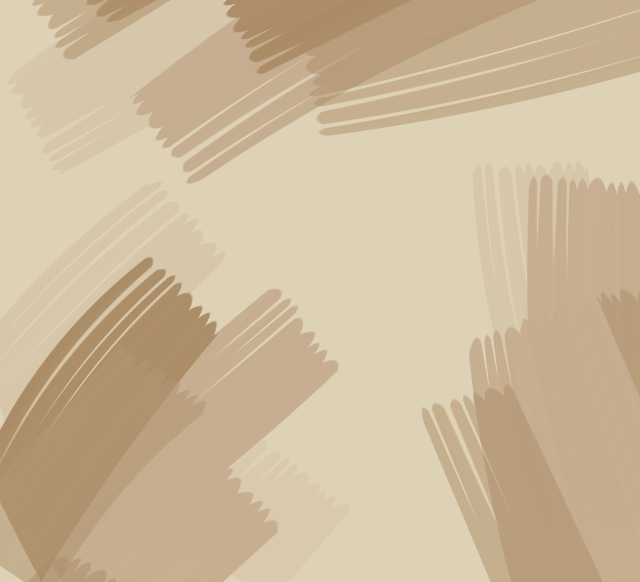
Write a WebGL 1 fragment shader that draws this background.

```glsl
precision highp float;
// Overlapping dry-brush strokes in beige, rose and brown on cream paper.
uniform vec2 u_resolution;

const vec3 PAPER = vec3(0.872, 0.824, 0.714);
const vec3 ROSE  = vec3(0.776, 0.678, 0.565);
const vec3 BROWN = vec3(0.668, 0.548, 0.400);
const vec3 CLAY  = vec3(0.694, 0.584, 0.447);
const float FAINT = 0.31;         // opacity of the thin washes
const float HALF = 0.5;           // opacity of the glazes
const float SOLID = 0.97;         // opacity of the full strokes
const float TOOTH_WIDTH = 0.022;  // bristle spacing at a stroke tip
const float TOOTH_DEPTH = 0.022;  // depth of the ragged notches
const float SLIT_WIDTH = 0.0035;  // half width of the dry gaps
const float SLIT_COUNT = 3.0;     // gaps along the dry side
const float STREAK = 0.012;       // brightness change between bristles

float hash(float n) {
  return fract(sin(n * 127.1) * 43758.5453);
}

float noise(float x) {
  float f = fract(x);
  return mix(hash(floor(x)), hash(floor(x) + 1.0), f * f * (3.0 - 2.0 * f));
}

float arch(float t) {
  t = clamp(t, 0.0, 1.0);
  return 4.0 * t * (1.0 - t);
}

// Paints one stroke. tip and tail each hold the two corners of an end;
// bend bows the two sides, and slit is the length of the dry gaps:
// positive along the first side, negative along the second.
void stroke(inout vec3 color, vec2 p, vec4 tip, vec4 tail, vec2 bend,
            float slit, vec3 paint, float opacity) {
  float aa = 0.8 / u_resolution.y;
  float seed = dot(tip, vec4(31.0, 57.0, 13.0, 71.0));
  vec2 along = normalize(tail.xy + tail.zw - tip.xy - tip.zw);
  vec2 across = vec2(-along.y, along.x);
  vec2 span = tip.zw - tip.xy;
  across *= sign(dot(span, across));

  // Stroke coordinates: u runs from tip to tail, v from side to side.
  vec2 q = p - tip.xy;
  float u = dot(q, along);
  float w = dot(q, across);
  vec2 c = tail.xy - tip.xy;
  vec2 d = tail.zw - tip.xy;
  float startB = dot(span, along);
  float tA = u / dot(c, along);
  float tB = (u - startB) / (dot(d, along) - startB);
  float sideA = dot(c, across) * tA + bend.x * arch(tA);
  float sideB = mix(dot(span, across), dot(d, across), tB) + bend.y * arch(tB);
  float width = max(sideB - sideA, 0.001);
  float v = (w - sideA) / width;
  float vIn = clamp(v, 0.0, 1.0);

  // Pointed bristle ends with uneven length.
  float count = floor(length(span) / TOOTH_WIDTH + 0.5);
  float cell = vIn * count + 0.22 * sin(vIn * count * 1.7 + seed);
  float id = floor(cell);
  float x = abs(fract(cell) - 0.5) * 2.0;
  float inset = TOOTH_DEPTH * (x * x * 0.9 + 0.45 * hash(id + seed));
  float tipDist = u - startB * vIn - inset;
  float tailDist = mix(dot(c, along), dot(d, along), vIn) - u;
  float mask = smoothstep(-aa * 2.5, aa * 2.5, tipDist)
             * smoothstep(-aa, aa, tailDist)
             * smoothstep(-aa, aa, w - sideA)
             * smoothstep(-aa, aa, sideB - w);

  // Tapering gaps between the outer bristles.
  float edgeCell = slit > 0.0 ? cell : count - cell;
  float slot = floor(edgeCell + 0.5);
  float reach = abs(slit) * (0.55 + 0.45 * hash(slot + seed));
  float taper = 1.0 - (u - startB * vIn) / max(reach, 0.001);
  float gap = SLIT_WIDTH * clamp(taper, 0.0, 1.0);
  float gapDist = (1.0 - x) * 0.5 * width / count - gap;
  float dry = step(0.5, slot) * step(slot, SLIT_COUNT + 0.5) * step(0.0, taper);
  mask *= 1.0 - dry * (1.0 - smoothstep(-aa, aa, gapDist)) * smoothstep(0.0, aa, gap);

  paint += STREAK * (noise(v * count * 2.5 + seed) - 0.5);
  color = mix(color, paint, mask * opacity);
}

void main() {
  vec2 p = gl_FragCoord.xy / u_resolution.y;
  vec3 col = PAPER;

  // Upper strokes
  stroke(col, p, vec4(.007, .864, .09, .693), vec4(.371, 1.086, .471, .9), vec2(-.01, 0), -.25, ROSE, FAINT);
  stroke(col, p, vec4(.036, 1.014, .114, .89), vec4(.257, 1.157, .343, 1.03), vec2(0), -.1, BROWN, HALF);
  stroke(col, p, vec4(.129, 1.007, .186, .955), vec4(.243, 1.1, .307, 1.02), vec2(0), -.08, BROWN, .85);
  stroke(col, p, vec4(.215, .826, .326, .677), vec4(.714, 1.171, .943, 1.007), vec2(-.01, -.02), -.5, ROSE, SOLID);
  stroke(col, p, vec4(.364, 1.014, .439, .867), vec4(.614, 1.143, .707, 1), vec2(0), -.12, BROWN, SOLID);
  stroke(col, p, vec4(.515, .935, .543, .764), vec4(1.114, 1.157, 1.143, .889), vec2(0, .012), -.9, BROWN, HALF);

  // Lower left strokes
  stroke(col, p, vec4(.271, .697, .397, .564), vec4(-.03, .414, .03, .2), vec2(-.015, 0), .6, ROSE, FAINT);
  stroke(col, p, vec4(.457, .25, .607, .129), vec4(.271, .086, .471, -.03), vec2(0), .12, ROSE, .22);
  stroke(col, p, vec4(.479, .517, .589, .371), vec4(.03, .143, .114, -.014), vec2(0, .012), .3, ROSE, SOLID);
  stroke(col, p, vec4(.4, .207, .49, .097), vec4(.114, -.014, .343, -.036), vec2(0), 0., ROSE, SOLID);
  stroke(col, p, vec4(.264, .567, .389, .443), vec4(-.03, .2, .071, 0), vec2(-.03, -.012), .6, BROWN, SOLID);
  stroke(col, p, vec4(.214, .414, .369, .304), vec4(-.086, .086, .086, -.03), vec2(0, -.025), .06, CLAY, .57);
  stroke(col, p, vec4(.107, .057, .211, .011), vec4(.014, -.03, .157, -.057), vec2(0), .05, BROWN, HALF);

  // Right strokes
  stroke(col, p, vec4(.811, .721, 1.007, .729), vec4(.886, .286, 1.057, .4), vec2(-.015, 0), .4, ROSE, FAINT);
  stroke(col, p, vec4(.91, .703, 1.143, .689), vec4(.93, .1, 1.143, .1), vec2(-.012, 0), .25, ROSE, SOLID);
  stroke(col, p, vec4(.803, .417, 1.029, .5), vec4(.886, -.029, 1.214, 0), vec2(-.01, 0), .15, ROSE, SOLID);
  stroke(col, p, vec4(1.021, .5, 1.143, .514), vec4(1.236, 0, 1.357, 0), vec2(0), 0., BROWN, HALF);
  stroke(col, p, vec4(.717, .3, .874, .346), vec4(.846, -.007, 1.039, -.007), vec2(0), .4, BROWN, HALF);

  gl_FragColor = vec4(col, 1.0);
}
```
